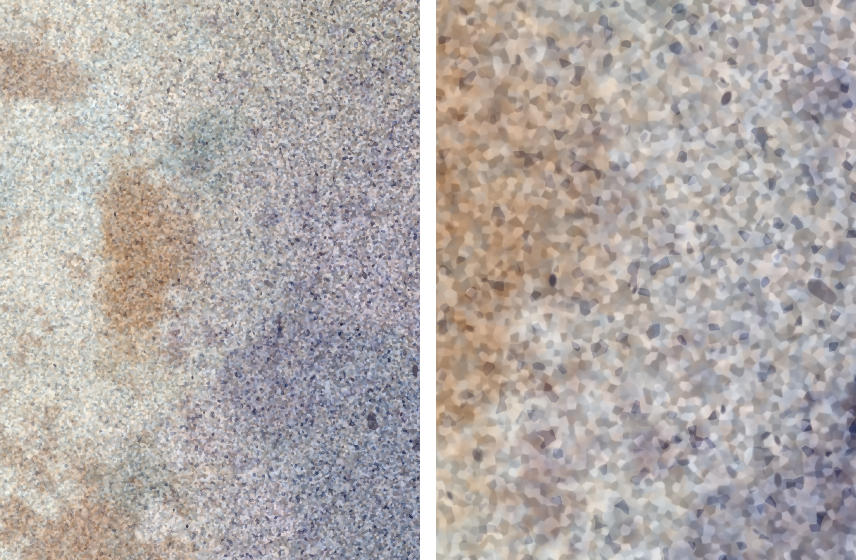
Left: the whole. Right: its middle third, enlarged.
Give the GLSL for this texture, as a Shadertoy shader.

```glsl
// Weathered plaster wall: cream to lilac-grey, with rust stains, fine grit and dark chips.

const vec3 CREAM = vec3(0.83, 0.82, 0.78);
const vec3 WARM_GREY = vec3(0.69, 0.67, 0.645);
const vec3 LILAC = vec3(0.645, 0.62, 0.665);
const vec3 SLATE = vec3(0.55, 0.575, 0.64);
const vec3 RUST = vec3(0.66, 0.52, 0.43);
const vec3 OCHRE = vec3(0.75, 0.61, 0.47);
const vec3 MAUVE = vec3(0.56, 0.47, 0.52);
const vec3 VIOLET = vec3(0.47, 0.45, 0.57);
const vec3 TEAL = vec3(0.56, 0.61, 0.61);
const vec3 PALE_CYAN = vec3(0.77, 0.83, 0.84);
const vec3 CHIP = vec3(0.21, 0.18, 0.25);

float hash(vec2 p) {
    vec3 q = fract(p.xyx * vec3(0.1031, 0.1030, 0.0973));
    q += dot(q, q.yzx + 33.33);
    return fract((q.x + q.y) * q.z);
}

vec2 hash2(vec2 p) {
    return vec2(hash(p), hash(p + 57.3));
}

mat2 rotation(float a) {
    return mat2(cos(a), sin(a), -sin(a), cos(a));
}

// Cellular noise: a random tone per cell, blended softly at the borders.
float cells(vec2 p, float sharpness) {
    vec2 id = floor(p);
    float tone = 0.0, total = 0.0;
    for (int y = -1; y <= 1; y++)
    for (int x = -1; x <= 1; x++) {
        vec2 cell = id + vec2(x, y);
        vec2 d = p - cell - hash2(cell);
        float w = exp(-sharpness * dot(d, d)) + 1e-6;
        tone += w * hash(cell + 19.7);
        total += w;
    }
    return tone / total;
}

// Layered cellular noise, centred on 0.5.
float layers(vec2 p, int count) {
    float sum = 0.0, total = 0.0, amp = 1.0;
    for (int i = 0; i < count; i++) {
        sum += amp * cells(p, 5.0);
        total += amp;
        amp *= 0.62;
        p = rotation(0.7) * p * 2.1 + 13.1;
    }
    return sum / total;
}

// Soft ellipse whose edge is broken up by a noise value.
float stain(vec2 p, vec2 centre, vec2 radius, float breakup) {
    float d = length((p - centre) / radius);
    return smoothstep(1.0, 0.15, d + 2.2 * (breakup - 0.5));
}

// Ragged flakes scattered on a grid, gathered around a centre.
float chips(vec2 p, float scale, float size, vec2 centre, vec2 spread, float density) {
    float edge = cells(p * 95.0, 6.0);
    float mask = 0.0;
    vec2 id = floor(p * scale);
    for (int y = -1; y <= 1; y++)
    for (int x = -1; x <= 1; x++) {
        vec2 cell = id + vec2(x, y);
        vec2 pos = (cell + hash2(cell + 3.1)) / scale;
        vec2 away = (pos - centre) / spread;
        float present = step(hash(cell + 41.0), density * exp(-dot(away, away)));
        vec2 d = rotation(0.5 + 1.6 * hash(cell + 8.0)) * (p - pos);
        float r = size * mix(0.35, 1.0, hash(cell + 23.0));
        float dist = length(d * vec2(1.0, 1.8)) - r * (0.4 + 1.0 * edge);
        float opacity = mix(0.45, 1.0, hash(cell + 71.0));
        mask = max(mask, present * opacity * smoothstep(0.0015, -0.0015, dist));
    }
    return mask;
}

float scratch(vec2 p, vec2 start, vec2 along, float width) {
    float t = clamp(dot(p - start, along) / dot(along, along), 0.0, 1.0);
    return smoothstep(width, 0.0, length(p - start - along * t));
}

void mainImage(out vec4 fragColor, in vec2 fragCoord) {
    vec2 p = fragCoord / iResolution.y;
    float cloud = layers(p * 5.0 + 2.0, 4);
    float mottle = layers(p * 17.0 + 40.0, 4);
    float blotch = layers(p * 30.0 + 80.0, 3);
    float breakup = mix(cloud, mottle, 0.6);

    // Broad wash from left to right
    float shade = smoothstep(0.08, 0.68, p.x + 0.35 * (cloud - 0.5) + 0.12 * (mottle - 0.5));
    vec3 greys = mix(LILAC, WARM_GREY, smoothstep(0.55, 0.95, p.y + 0.3 * (cloud - 0.5)));
    greys = mix(greys, SLATE, 0.8 * stain(p, vec2(0.70, 0.17), vec2(0.36, 0.36), cloud));
    vec3 col = mix(CREAM, greys, shade);

    // Large stains
    col = mix(col, PALE_CYAN, 0.6 * stain(p, vec2(0.15, 0.74), vec2(0.20, 0.25), cloud));
    col = mix(col, OCHRE, 0.75 * stain(p, vec2(0.23, 0.55), vec2(0.10, 0.19), breakup));
    col = mix(col, RUST, 0.55 * stain(p, vec2(0.27, 0.53), vec2(0.11, 0.16), mottle));
    col = mix(col, RUST, 0.60 * stain(p, vec2(0.06, 0.86), vec2(0.12, 0.08), breakup));
    col = mix(col, TEAL, 0.70 * stain(p, vec2(0.36, 0.74), vec2(0.09, 0.09), breakup));
    col = mix(col, RUST, 0.65 * stain(p, vec2(0.16, 0.06), vec2(0.22, 0.17), mottle));
    col = mix(col, TEAL, 0.55 * stain(p, vec2(0.25, 0.13), vec2(0.10, 0.12), breakup));
    col = mix(col, MAUVE, 0.65 * stain(p, vec2(0.34, 0.39), vec2(0.06, 0.06), mottle));
    col = mix(col, VIOLET, 0.50 * stain(p, vec2(0.50, 0.34), vec2(0.16, 0.14), mottle));

    // Small patches and pale scuffs
    vec3 patchColor = mix(RUST, VIOLET, smoothstep(0.2, 0.5, p.x));
    col = mix(col, patchColor, 0.35 * smoothstep(0.57, 0.75, blotch));
    col = mix(col, CREAM, 0.35 * smoothstep(0.44, 0.25, mottle));
    col += 0.10 * (cloud - 0.5) + 0.10 * (mottle - 0.5);
    for (int i = 0; i < 4; i++) {
        vec2 start = hash2(vec2(i, 5.0)) * vec2(0.6, 0.9);
        col -= 0.06 * scratch(p, start, vec2(0.05, 0.07), 0.003) * smoothstep(0.35, 0.6, blotch);
    }

    // Grit: light and dark grains, bluish pits
    float fine = cells(p * 235.0, 9.0) - 0.5;
    float coarse = cells(p * 120.0 + 7.0, 7.0) - 0.5;
    float tint = cells(p * 150.0 + 31.0, 7.0) - 0.5;
    float pits = smoothstep(0.22, 0.04, cells(p * 175.0 + 90.0, 9.0));
    col += (fine * 0.27 + coarse * 0.10) * mix(0.75, 1.15, shade);
    col += tint * vec3(0.06, 0.0, -0.06);
    col -= pits * mix(0.12, 0.22, shade) * vec3(1.1, 1.05, 0.8);

    // Dark chips and specks
    float flakes = chips(p, 17.0, 0.017, vec2(0.60, 0.35), vec2(0.17, 0.13), 0.38);
    float specks = chips(p + 3.0, 34.0, 0.005, vec2(3.55, 3.45), vec2(0.30, 0.38), 0.16);
    col = mix(col, CHIP, 0.85 * max(flakes, specks));

    fragColor = vec4(clamp(col, 0.0, 1.0), 1.0);
}
```
